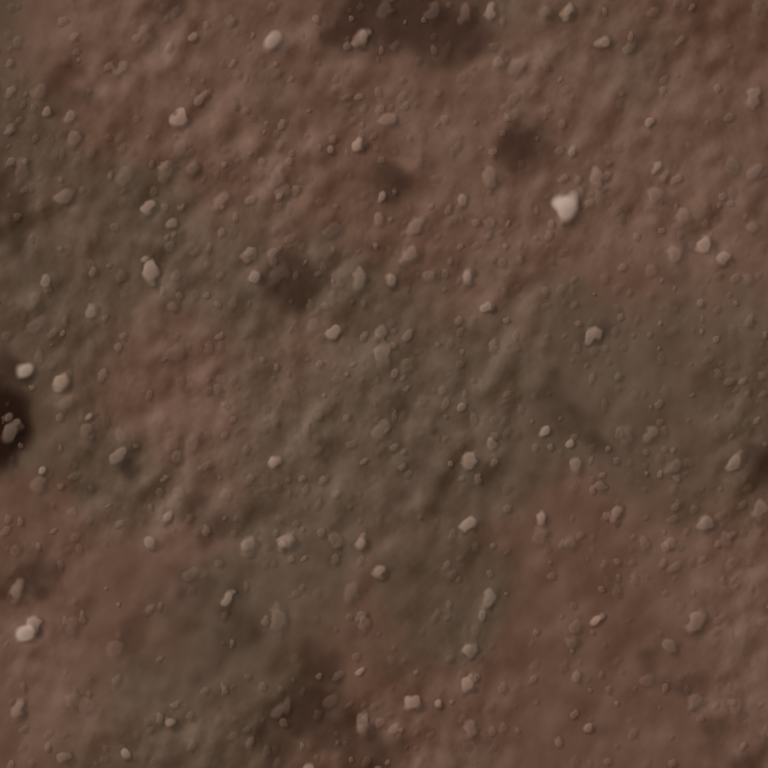
This texture is drawn by a three.js fragment shader. Its source:

```glsl
// Bare brown soil strewn with small pale stones, softly lit from the upper left.
// Layered noise colours the earth; jittered cells scatter tilted, uneven pebbles
// of three sizes, each with a soft shadow at its lower right.
varying vec2 vUv;

float hash(vec2 p) {
  return fract(sin(dot(p, vec2(127.1, 311.7))) * 43758.5453);
}

float noise(vec2 p) {
  vec2 i = floor(p), f = fract(p);
  f = f * f * (3.0 - 2.0 * f);
  return mix(mix(hash(i), hash(i + vec2(1.0, 0.0)), f.x),
             mix(hash(i + vec2(0.0, 1.0)), hash(i + 1.0), f.x), f.y);
}

float fbm(vec2 p) {
  float sum = 0.0, amp = 0.53;
  for (int i = 0; i < 4; i++) {
    sum += amp * noise(p);
    p = mat2(1.6, 1.2, -1.2, 1.6) * p + 7.3;
    amp *= 0.5;
  }
  return sum;
}

// Soft elliptical mask, warped by noise
float blot(vec2 uv, vec2 centre, vec2 radius) {
  float r = length((uv - centre) / radius) + 0.9 * (fbm(uv * 16.0) - 0.5);
  return 1.0 - smoothstep(0.5, 1.15, r);
}

// x: lit stone, y: shadow beside it
vec2 pebbles(vec2 uv, float cells, float share, float seed) {
  vec2 p = uv * cells, cell = floor(p), result = vec2(0.0);
  float rough = 0.7 * (noise(p * 4.5 + seed) - 0.5);
  for (int y = -1; y <= 1; y++) {
    for (int x = -1; x <= 1; x++) {
      vec2 id = cell + vec2(float(x), float(y));
      vec2 key = id + seed;
      float cluster = 0.35 + 1.3 * noise(id / cells * 6.0 + seed);
      float present = step(hash(key), share * cluster);
      vec2 centre = id + 0.2 + 0.6 * vec2(hash(key + 11.3), hash(key + 23.9));
      float angle = 1.1 + 1.3 * (hash(key + 37.1) - 0.5);
      vec2 axis = vec2(cos(angle), sin(angle));
      float size = mix(0.15, 0.33, hash(key + 41.7));
      vec2 radii = size * vec2(mix(1.0, 1.9, hash(key + 53.3)), 1.0);
      float glow = hash(key + 67.9);

      vec2 d = p - centre;
      vec2 q = vec2(dot(d, axis), dot(d, vec2(-axis.y, axis.x)));
      float body = 1.0 - smoothstep(0.5, 1.1, length(q / radii) + rough);
      float facing = clamp(0.85 + 0.3 * dot(d, vec2(-0.7, 0.7)) / size, 0.55, 1.1);
      result.x = max(result.x, present * body * facing * mix(0.25, 1.0, glow * glow));

      d -= size * vec2(0.65, -0.45);
      q = vec2(dot(d, axis), dot(d, vec2(-axis.y, axis.x)));
      float shade = 1.0 - smoothstep(0.4, 1.35, length(q / radii) + rough);
      result.y = max(result.y, present * shade * mix(0.4, 1.0, glow));
    }
  }
  return result;
}

void main() {
  vec2 uv = vUv;

  // Warm earth with dull olive patches
  float broad = fbm(uv * 3.2 + 4.7);
  float olive = smoothstep(0.45, 0.68, fbm(uv * 3.7 + 19.2));
  olive = max(olive, blot(uv, vec2(0.57, 0.24), vec2(0.11, 0.12)));
  vec3 soil = mix(vec3(0.385, 0.284, 0.232), vec3(0.325, 0.268, 0.213), 0.8 * olive);
  soil += 0.09 * (broad - 0.5) + 0.07 * (fbm(uv * 24.0) - 0.5);

  // Tilted crumbs, embossed by the slanting light
  vec2 grain = vec2(dot(uv, vec2(0.5, 0.87)) * 24.0, dot(uv, vec2(-0.87, 0.5)) * 40.0);
  float relief = fbm(grain) - fbm(grain + vec2(0.15, 0.6));
  float crumbly = mix(0.4, 1.0, smoothstep(0.3, 0.7, noise(uv * 5.0 + 31.0)));
  soil += vec3(0.19, 0.175, 0.165) * relief * crumbly;

  // Dark hollows
  float hollow = 0.5 * smoothstep(0.63, 0.8, fbm(uv * 8.0 + 61.0));
  hollow = max(hollow, 0.55 * blot(uv, vec2(0.52, 0.98), vec2(0.13, 0.07)));
  hollow = max(hollow, 0.5 * blot(uv, vec2(0.68, 0.81), vec2(0.05, 0.04)));
  hollow = max(hollow, 0.95 * blot(uv, vec2(0.0, 0.45), vec2(0.045, 0.075)));
  soil = mix(soil, vec3(0.14, 0.085, 0.06), hollow);

  // Stones, from grit to the few large ones
  vec2 grit = pebbles(uv, 54.0, 0.36, 3.0);
  vec2 small = pebbles(uv, 29.0, 0.25, 87.0);
  vec2 large = pebbles(uv, 13.0, 0.045, 151.0);
  soil *= 1.0 - 0.17 * grit.y;
  soil = mix(soil, vec3(0.55, 0.44, 0.38), 0.55 * grit.x);
  soil *= 1.0 - 0.25 * small.y;
  soil = mix(soil, vec3(0.68, 0.57, 0.50), 0.75 * small.x);
  soil *= 1.0 - 0.25 * large.y;
  soil = mix(soil, vec3(0.76, 0.67, 0.61), 0.95 * large.x);

  gl_FragColor = vec4(soil, 1.0);
}
```
